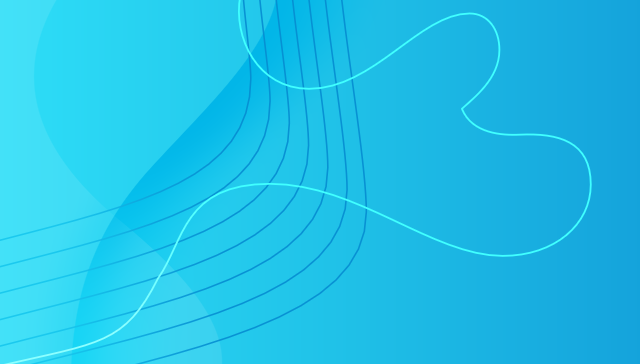
Reproduce this background procedurally as a Shadertoy shader.

```glsl
// Cyan-to-blue backdrop with two soft curved panels, a bundle of seven
// bending dark strands and one bright wandering ribbon. Strokes are distances
// to cubic curves; panel edges are cubics in height. Unit: 1% of canvas height.

const vec3 BASE_LEFT   = vec3(0.18, 0.87, 0.97);
const vec3 BASE_MID    = vec3(0.125, 0.76, 0.91);
const vec3 BASE_RIGHT  = vec3(0.08, 0.64, 0.86);
const vec3 VEIL        = vec3(0.92, 1.00, 1.00);
const vec3 SHADE_TOP   = vec3(0.00, 0.71, 0.91);
const vec3 SHADE_LOW   = vec3(0.05, 0.83, 0.96);
const vec3 STRAND_PALE = vec3(0.09, 0.78, 0.93);
const vec3 STRAND_DEEP = vec3(0.02, 0.55, 0.82);
const vec3 RIBBON      = vec3(0.25, 1.00, 1.00);
const vec3 RIBBON_PALE = vec3(0.55, 1.00, 1.00);
const int STEPS = 16;

float segmentDist(vec2 p, vec2 a, vec2 b) {
    vec2 ab = b - a;
    float h = clamp(dot(p - a, ab) / dot(ab, ab), 0.0, 1.0);
    return length(p - a - ab * h);
}

vec2 cubic(vec2 a, vec2 b, vec2 c, vec2 d, float t) {
    float s = 1.0 - t;
    return s * s * s * a + 3.0 * s * t * (s * b + t * c) + t * t * t * d;
}

float curveDist(vec2 p, vec2 a, vec2 b, vec2 c, vec2 d) {
    float best = 1e5;
    vec2 last = a;
    for (int i = 1; i <= STEPS; i++) {
        vec2 next = cubic(a, b, c, d, float(i) / float(STEPS));
        best = min(best, segmentDist(p, last, next));
        last = next;
    }
    return best;
}

// Horizontal position of an edge made of two cubics joined at height "joint"
float edgeX(float y, float joint, vec4 upper, vec4 lower) {
    bool high = y > joint;
    vec4 k = high ? upper : lower;
    float t = high ? (100.0 - y) / (100.0 - joint) : (joint - y) / joint;
    return cubic(vec2(k.x), vec2(k.y), vec2(k.z), vec2(k.w), t).x;
}

float cover(float d, float pixel) {
    return clamp(0.5 - d / pixel, 0.0, 1.0);
}

// Strand k falls from the top, turns, and sweeps out to the left
float strandDist(vec2 p, float k) {
    vec2 top  = vec2(66.9 + 4.5 * k, 100.0);
    vec2 turn = vec2(68.9 + 5.29 * k, 78.3 - 6.09 * k);
    vec2 left = vec2(0.0, 34.0 - 7.27 * k);
    float reach = 38.8 + 2.3 * k;
    float fall = curveDist(p, top, mix(top, turn, 0.36), turn * vec2(1.0, 1.0)
                 + vec2(0.0, 0.2 * (100.0 - turn.y)), turn);
    float sweep = curveDist(p, turn, turn - vec2(0.0, 27.4 + 0.4 * k),
                  left + reach * vec2(1.0, 0.26), left);
    return min(fall, sweep);
}

float ribbonDist(vec2 p) {
    // Upper lobe, ending in the notch
    vec2 dip = vec2(84.9, 75.6), crest = vec2(129.0, 96.3);
    vec2 bend = vec2(137.2, 86.3), notch = vec2(126.9, 70.1);
    float d = curveDist(p, vec2(66.0, 101.1), vec2(63.9, 89.7), vec2(70.8, 75.6), dip);
    d = min(d, curveDist(p, dip, vec2(102.7, 75.6), vec2(115.3, 96.3), crest));
    d = min(d, curveDist(p, crest, vec2(134.2, 96.3), vec2(137.2, 91.8), bend));
    d = min(d, curveDist(p, bend, vec2(137.2, 78.3), vec2(130.1, 73.1), notch));
    // Lower lobe
    vec2 shelf = vec2(142.7, 63.0), side = vec2(162.3, 49.3), base = vec2(138.1, 29.7);
    d = min(d, curveDist(p, notch, vec2(129.7, 63.2), vec2(138.1, 62.8), shelf));
    d = min(d, curveDist(p, shelf, vec2(153.4, 63.5), vec2(162.3, 61.2), side));
    d = min(d, curveDist(p, side, vec2(162.3, 38.4), vec2(152.5, 29.7), base));
    // Tail across to the lower left
    vec2 hump = vec2(74.2, 49.5), slope = vec2(43.4, 23.5);
    d = min(d, curveDist(p, base, vec2(118.7, 29.7), vec2(98.2, 49.5), hump));
    d = min(d, curveDist(p, hump, vec2(50.2, 49.5), vec2(50.7, 33.8), slope));
    return min(d, curveDist(p, slope, vec2(34.2, 5.3), vec2(27.4, 5.9), vec2(0.0, -0.5)));
}

void mainImage(out vec4 fragColor, in vec2 fragCoord) {
    float pixel = 100.0 / iResolution.y;
    vec2 p = fragCoord * pixel;
    float u = fragCoord.x / iResolution.x;

    // Backdrop gradient
    vec3 col = mix(BASE_LEFT, BASE_MID, clamp(u / 0.52, 0.0, 1.0));
    col = mix(col, BASE_RIGHT, clamp((u - 0.52) / 0.48, 0.0, 1.0));

    // Shaded panel, strongest along its left edge
    float depth = p.x - edgeX(p.y, 54.3, vec4(75.8, 72.4, 55.7, 41.8),
                                         vec4(41.8, 25.1, 20.5, 19.6));
    vec3 shade = mix(SHADE_LOW, SHADE_TOP, smoothstep(0.0, 0.7, p.y / 100.0));
    float fade = 1.0 - smoothstep(0.0, 32.0, depth);
    col = mix(col, shade, 0.95 * fade * cover(-depth * 0.75, pixel));

    // Pale veil on the left
    float veil = p.x - edgeX(p.y, 40.2, vec4(15.5, 3.9, 8.3, 32.0),
                                        vec4(32.0, 48.4, 61.4, 61.0));
    float veilFade = 0.11 * mix(0.35, 1.0, smoothstep(-2.0, 14.0, abs(depth)));
    col = mix(col, VEIL, veilFade * cover(veil * 0.75, pixel));

    // Dark strands
    float strands = 1e5;
    for (int i = 0; i < 7; i++) strands = min(strands, strandDist(p, float(i)));
    vec3 strandCol = mix(STRAND_PALE, STRAND_DEEP, smoothstep(10.0, 65.0, p.x));
    col = mix(col, strandCol, 0.9 * cover(strands - 0.22, pixel));

    // Bright ribbon
    vec3 ribbonCol = mix(RIBBON_PALE, RIBBON, smoothstep(30.0, 65.0, p.x));
    col = mix(col, ribbonCol, cover(ribbonDist(p) - 0.25, pixel));

    fragColor = vec4(col, 1.0);
}
```
